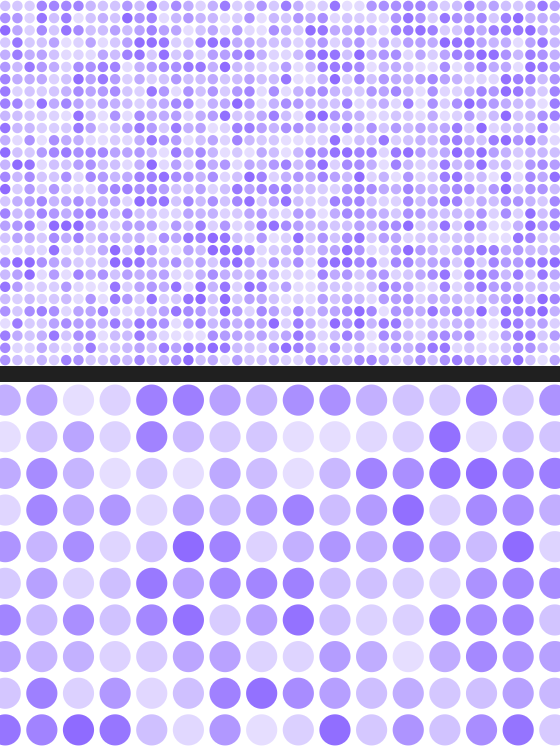
Top, the full canvas; bottom, a detail of the centre.
Reproduce this pattern procedurally as a Shadertoy shader.

```glsl
const vec2 GRID = vec2(46.0, 30.0);
const float SPAN = 45.85;      // canvas width in dot pitches
const float RADIUS = 0.425;    // dot radius in pitches
const vec3 PAPER = vec3(1.0);
const vec3 PALE_LILAC = vec3(0.90, 0.87, 1.0);
const vec3 DEEP_VIOLET = vec3(0.56, 0.42, 1.0);

float hash(vec2 p) {
    vec3 q = fract(vec3(p.xyx) * vec3(0.1031, 0.1030, 0.0973));
    q += dot(q, q.yzx + 33.33);
    return fract((q.x + q.y) * q.z);
}

vec2 gradient(vec2 node) {
    float angle = 6.28318 * hash(node + 71.0);
    return vec2(cos(angle), sin(angle));
}

float gradientNoise(vec2 p) {
    vec2 i = floor(p), f = fract(p);
    vec2 u = f * f * f * (f * (f * 6.0 - 15.0) + 10.0);
    vec2 e = vec2(1.0, 0.0);
    float bottom = mix(dot(gradient(i), f), dot(gradient(i + e.xy), f - e.xy), u.x);
    float top = mix(dot(gradient(i + e.yx), f - e.yx), dot(gradient(i + e.xx), f - e.xx), u.x);
    return mix(bottom, top, u.y);
}

// Independent tone per dot, with faint clusters and column streaks
float dotTone(vec2 cell) {
    float cluster = 0.3 * gradientNoise(cell * 0.23 + 5.3);
    float streak = 0.16 * (hash(vec2(cell.x, 211.0)) - 0.5);
    float tone = clamp(hash(cell + 17.0) + cluster + streak, 0.0, 1.0);
    return pow(tone, 1.2);
}

float discMask(vec2 p, float radius, float pixel) {
    return clamp(0.5 + (radius - length(p)) / pixel, 0.0, 1.0);
}

void mainImage(out vec4 fragColor, in vec2 fragCoord) {
    // Centred grid, so the outer dots just meet the canvas edges
    float pixel = SPAN / iResolution.x;
    vec2 p = (fragCoord - 0.5 * iResolution.xy) * pixel + 0.5 * GRID;
    vec2 cell = floor(p);

    vec3 dotColor = mix(PALE_LILAC, DEEP_VIOLET, dotTone(cell));
    float mask = discMask(p - cell - 0.5, RADIUS, pixel);
    fragColor = vec4(mix(PAPER, dotColor, mask), 1.0);
}
```
